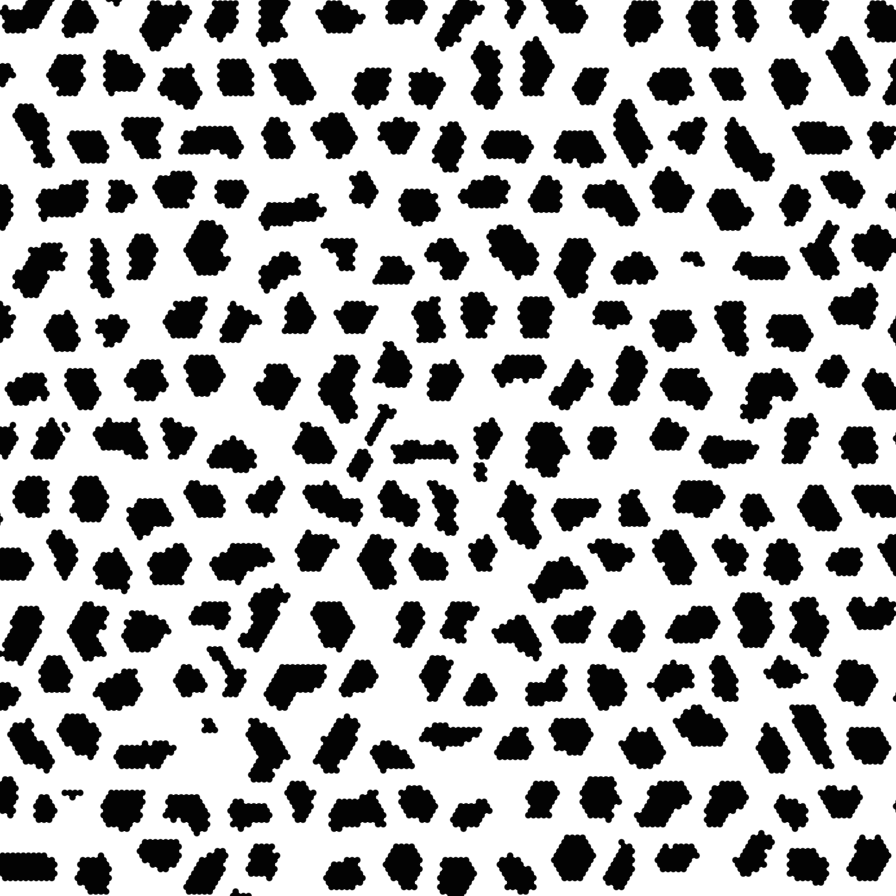
Give the GLSL for this pattern, as a three.js fragment shader.

```glsl
varying vec2 vUv;

const float DOTS_ACROSS = 173.0;
const float BLOBS_ACROSS = 14.8;
const float ROW_HEIGHT = 0.8660254;
const float DOT_RADIUS = 0.61;
const float DOT_SOFTNESS = 0.17;
const float BLOB_GAP = 0.32;
const float SIXTH_TURN = 1.0471976;
const vec3 PAPER = vec3(1.0);
const vec3 INK = vec3(0.01);

vec2 hash2(vec2 p) {
  vec3 q = fract(vec3(p.xyx) * vec3(0.1031, 0.1030, 0.0973));
  q += dot(q, q.yzx + 33.33);
  return fract((q.xx + q.yz) * q.zy);
}

float gradientDot(vec2 cell, vec2 offset) {
  float angle = 6.0 * SIXTH_TURN * hash2(cell).x;
  return dot(vec2(cos(angle), sin(angle)), offset);
}

float gradientNoise(vec2 p) {
  vec2 i = floor(p);
  vec2 f = p - i;
  vec2 u = f * f * (3.0 - 2.0 * f);
  vec2 e = vec2(1.0, 0.0);
  float low = mix(gradientDot(i, f), gradientDot(i + e, f - e), u.x);
  float high = mix(gradientDot(i + e.yx, f - e.yx), gradientDot(i + 1.0, f - 1.0), u.x);
  return mix(low, high, u.y);
}

// Hexagonal length, with flat top and bottom
float hexLength(vec2 v) {
  v = abs(v);
  return max(v.y, ROW_HEIGHT * v.x + 0.5 * v.y);
}

float armDistance(vec2 p, float angle, float reach) {
  vec2 direction = vec2(cos(angle), sin(angle));
  return hexLength(p - direction * clamp(dot(p, direction), 0.0, reach));
}

// Two arms, straight or bent by a sixth of a turn; long ones are thinner
float blobDistance(vec2 p, vec2 id) {
  vec2 shape = hash2(id + 71.0);
  vec2 turn = hash2(id + 143.0);
  float stretch = shape.x * shape.x;
  float angle = SIXTH_TURN * (floor(6.0 * turn.x) + 0.4 * (shape.y - 0.5));
  float bend = SIXTH_TURN * (2.0 + floor(3.0 * turn.y));
  float reach = mix(0.06, 0.55, stretch);
  float arms = min(armDistance(p, angle, reach), armDistance(p, angle + bend, reach));
  return arms - mix(0.28, 0.20, stretch);
}

// Positive inside a blob, keeping a gap to its nearest neighbour
float blobField(vec2 p) {
  float nearest = 9.0;
  float second = 9.0;
  for (int j = -1; j <= 1; j++) {
    float row = floor(p.y) + float(j);
    float shift = 0.5 * mod(row, 2.0);
    for (int i = -1; i <= 1; i++) {
      vec2 id = vec2(floor(p.x + shift) + float(i), row);
      vec2 center = id + 0.5 - vec2(shift, 0.0) + 0.44 * (hash2(id + 17.0) - 0.5);
      float d = blobDistance(p - center, id);
      second = min(second, max(nearest, d));
      nearest = min(nearest, d);
    }
  }
  float lumps = 0.12 * gradientNoise(p * 3.0);
  return min(-nearest, second - nearest - BLOB_GAP) + lumps;
}

// Round dots on a triangular lattice, each fully on or off
float dotCoverage(vec2 p) {
  float row = p.y / ROW_HEIGHT;
  vec2 corner = floor(vec2(p.x - 0.5 * row, row));
  float coverage = 0.0;
  for (int j = 0; j <= 1; j++) {
    for (int i = 0; i <= 1; i++) {
      vec2 c = corner + vec2(float(i), float(j));
      vec2 center = vec2(c.x + 0.5 * c.y, c.y * ROW_HEIGHT);
      float disc = 1.0 - smoothstep(DOT_RADIUS - DOT_SOFTNESS, DOT_RADIUS + DOT_SOFTNESS, length(p - center));
      coverage += disc * step(0.0, blobField(center * BLOBS_ACROSS / DOTS_ACROSS + 20.0));
    }
  }
  return min(coverage, 1.0);
}

void main() {
  gl_FragColor = vec4(mix(PAPER, INK, dotCoverage(vUv * DOTS_ACROSS)), 1.0);
}
```
